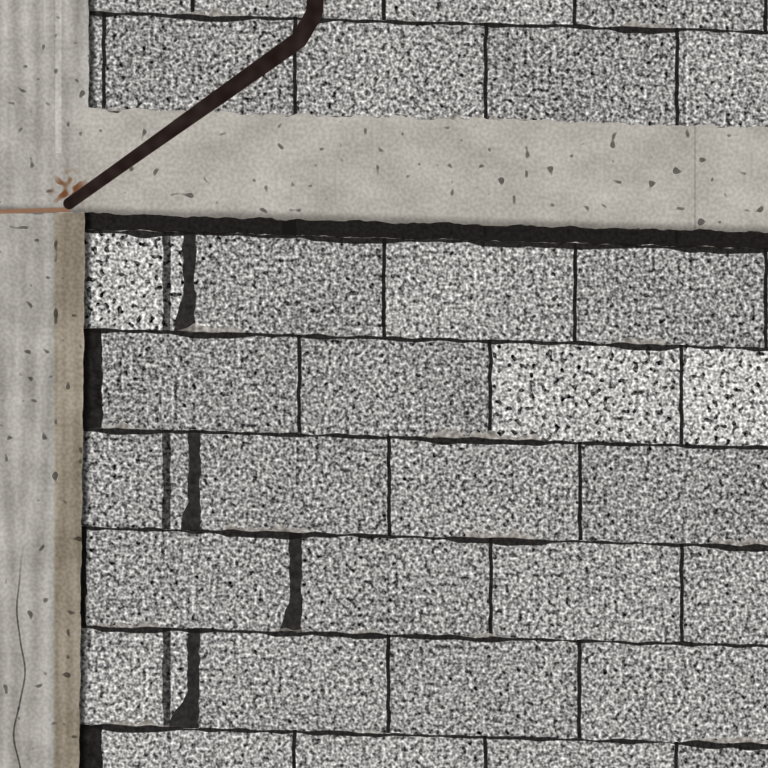
This texture is drawn by a WebGL 1 fragment shader. Its source:

```glsl
precision highp float;
uniform vec2 u_resolution;
const float SLOPE = 0.028;
const float ROW_H = 0.129;
const float BLOCK_W = 0.2487;
const float EVEN_JOINT = 0.503;
const float STAGGER = 0.132;
const float JOINT_HALF = 0.0023;
const float LOWER_TOP = 0.299;
const float UPPER_TOP = -0.1134;
const float BEAM_TOP = 0.141;
const float BEAM_BOTTOM = 0.278;
const vec3 BLOCK = vec3(0.605, 0.60, 0.59);
const vec3 MORTAR = vec3(0.60, 0.58, 0.55);
const vec3 SHADOW = vec3(0.10, 0.09, 0.085);
const vec3 BEAM = vec3(0.70, 0.68, 0.645);
const vec3 COLUMN = vec3(0.65, 0.635, 0.61);
const vec3 COLUMN_SIDE = vec3(0.57, 0.53, 0.47);
const vec3 RUST = vec3(0.45, 0.29, 0.19);
const vec3 ROD = vec3(0.16, 0.125, 0.115);

float hash(vec2 p) {
  vec3 q = fract(p.xyx * vec3(0.1031, 0.1030, 0.0973));
  q += dot(q, q.yzx + 33.33);
  return fract((q.x + q.y) * q.z);
}
float corner(vec2 cell, vec2 offset) {
  float a = 6.2832 * hash(cell);
  return dot(vec2(cos(a), sin(a)), offset);
}
float noise(vec2 p) {
  vec2 i = floor(p), f = p - i, e = vec2(1.0, 0.0);
  vec2 w = f * f * f * (f * (f * 6.0 - 15.0) + 10.0);
  return mix(mix(corner(i, f), corner(i + e, f - e), w.x),
             mix(corner(i + e.yx, f - e.yx), corner(i + 1.0, f - 1.0), w.x), w.y);
}
float fbm(vec2 p) {
  return noise(p) + 0.55 * noise(p * 2.03 + 17.3) + 0.3 * noise(p * 4.1 + 52.0);
}
float cover(float d) {
  float px = 1.0 / min(u_resolution.x, u_resolution.y);
  return 1.0 - smoothstep(-px, px, d);
}
float segment(vec2 p, vec2 a, vec2 b) {
  vec2 ab = b - a;
  return length(p - a - ab * clamp(dot(p - a, ab) / dot(ab, ab), 0.0, 1.0));
}

// Running bond; p.y grows downward along the tilted courses
vec3 blockWall(vec2 p, float lower) {
  vec2 q = p + 0.0022 * vec2(noise(p * 45.0), noise(p * 38.0 + 50.0));
  float t = (q.y - mix(UPPER_TOP, LOWER_TOP, lower)) / ROW_H;
  float row = floor(t), odd = mod(row, 2.0);
  float recessed = lower * step(abs(mod(row, 4.0) - 1.0), 0.5);
  float jitter = 0.008 * (hash(vec2(row + 9.0, 4.0 + lower)) - 0.5);
  float s = (q.x - EVEN_JOINT - odd * STAGGER - jitter) / BLOCK_W;
  float nearest = floor(s + 0.5), dx = (s - nearest) * BLOCK_W;
  vec2 id = vec2(floor(s) + 20.0, row + 30.0 + 40.0 * lower);
  // Aggregate grain, with deeper pits on whitewashed blocks
  float white = lower * max(step(abs(row - 1.0), 0.1) * step(0.636, q.x),
                            step(abs(row), 0.1) * step(q.x, 0.24));
  float pits = smoothstep(0.08, 0.4, noise(p * 125.0 + 9.0));
  float tone = 0.02 + 0.48 * noise(p * 185.0) + 0.32 * noise(p * 290.0 + 31.0)
             - (0.22 + 0.2 * white) * pits + 0.11 * white
             + 0.07 * (hash(id) - 0.5) + 0.045 * fbm(p * 9.0);
  vec3 col = BLOCK + tone * vec3(1.0, 0.99, 0.97);
  // Ridged end of the half blocks
  col *= 1.0 - 0.6 * lower * (1.0 - odd) * cover(abs(q.x - 0.217) - 0.005);
  // Upright joints, wide and chipped beside the column
  float wide = lower * (1.0 - recessed) * step(abs(nearest + 1.0), 0.1);
  float chip = wide * hash(vec2(row, 7.0)) * 0.02 * smoothstep(0.6, 1.0, t - row);
  float rough = 0.003 * noise(p * 70.0);
  float gap = abs(dx + wide * 0.005 + chip) - JOINT_HALF - wide * (0.0055 + rough) - chip;
  gap += lower * odd * step(abs(nearest + 2.0), 0.1);
  gap = min(gap, mix(1.0, q.x - mix(0.112, 0.133, recessed) + rough, lower * odd));
  col = mix(col, SHADOW + 0.05 * wide + 0.06 * noise(p * 90.0), 0.92 * cover(gap));
  // Bed joints with mortar squeezed out in places
  float bed = floor(t + 0.5), sy = (t - bed) * ROW_H;
  float squeeze = smoothstep(-0.05, 0.3, noise(vec2(p.x * 9.0, bed * 3.7 + 2.3)));
  float lump = 0.0045 * squeeze * (0.65 + 1.2 * noise(p * 65.0));
  col = mix(col, MORTAR + 0.35 * noise(p * 150.0),
            0.85 * squeeze * cover(abs(sy + lump) - lump));
  float line = abs(sy - 0.0015 - 0.002 * squeeze) - 0.0019 - 0.002 * squeeze
             - 0.0025 * noise(vec2(p.x * 35.0, bed * 5.1));
  return mix(col, SHADOW, 0.88 * cover(line));
}

// Cast concrete with stains, air holes, board marks and cracks
vec3 concrete(vec2 p, float beam) {
  float streak = noise(vec2(p.x * 75.0, p.y * 5.0));
  float side = smoothstep(0.068, 0.074, p.x) * step(BEAM_BOTTOM, p.y);
  vec3 post = mix(COLUMN, COLUMN_SIDE, side) + 0.13 * streak;
  float crack = abs(p.x - 0.026 - 0.018 * noise(vec2(2.0, p.y * 12.0))) - 0.001;
  post *= 1.0 - 0.5 * cover(crack) * smoothstep(0.7, 0.8, p.y);
  post += 0.1 * cover(abs(p.x - 0.076) - 0.004) * step(p.y, 0.2);
  vec3 col = mix(post, BEAM, beam * smoothstep(0.05, 0.14, p.x));
  col += 0.07 * fbm(p * vec2(13.0, 19.0)) + 0.08 * noise(p * 210.0);
  col *= 1.0 - 0.45 * smoothstep(0.39, 0.52, noise(p * 62.0 + 5.0));
  return col * (1.0 - 0.14 * beam * cover(abs(p.x - 0.905) - 0.0012));
}

void main() {
  vec2 uv = gl_FragCoord.xy / u_resolution, q = vec2(uv.x, 1.0 - uv.y);
  vec2 p = q - vec2(0.0, SLOPE * (q.x - 0.11));
  float below = step(0.2, p.y), ragged = 0.004 * noise(p * 30.0) + 0.002 * noise(p * 95.0);
  float edge = mix(0.116, mix(0.114, 0.103, q.y), below) + 0.5 * ragged;
  // Wall in shadow beneath the beam and beside the column
  vec3 col = blockWall(p, below);
  col = mix(col, SHADOW, 0.93 * below * cover(p.y - LOWER_TOP - ragged));
  col *= 1.0 - 0.65 * (1.0 - smoothstep(0.002, 0.012, p.x - edge));
  // Column and beam
  float beam = cover(max(BEAM_TOP - p.y + 1.5 * ragged, p.y - BEAM_BOTTOM - ragged));
  vec3 frame = concrete(p, beam) * (1.0 - 0.3 * beam * smoothstep(0.265, BEAM_BOTTOM, p.y));
  col = mix(col, frame, max(beam, cover(p.x - edge)));
  // Rusty tie and bent rod
  float stain = 1.0 - smoothstep(0.008, 0.032, length(q - vec2(0.09, 0.247)));
  col = mix(col, RUST, stain * smoothstep(-0.1, 0.25, noise(q * 85.0)));
  float tie = segment(q, vec2(-0.02, 0.276), vec2(0.088, 0.273)) - 0.003;
  col = mix(col, RUST + 0.12, 0.8 * cover(tie));
  vec2 top = vec2(0.409, 0.018), bend = vec2(0.389, 0.052);
  float rod = min(segment(q, vec2(0.413, -0.03), top), segment(q, top, bend));
  rod = min(rod, segment(q, bend, vec2(0.09, 0.265)));
  rod -= mix(0.0075, 0.011, smoothstep(0.1, 0.4, q.x));
  gl_FragColor = vec4(mix(col, ROD + 0.06 * noise(q * 60.0), cover(rod)), 1.0);
}
```
